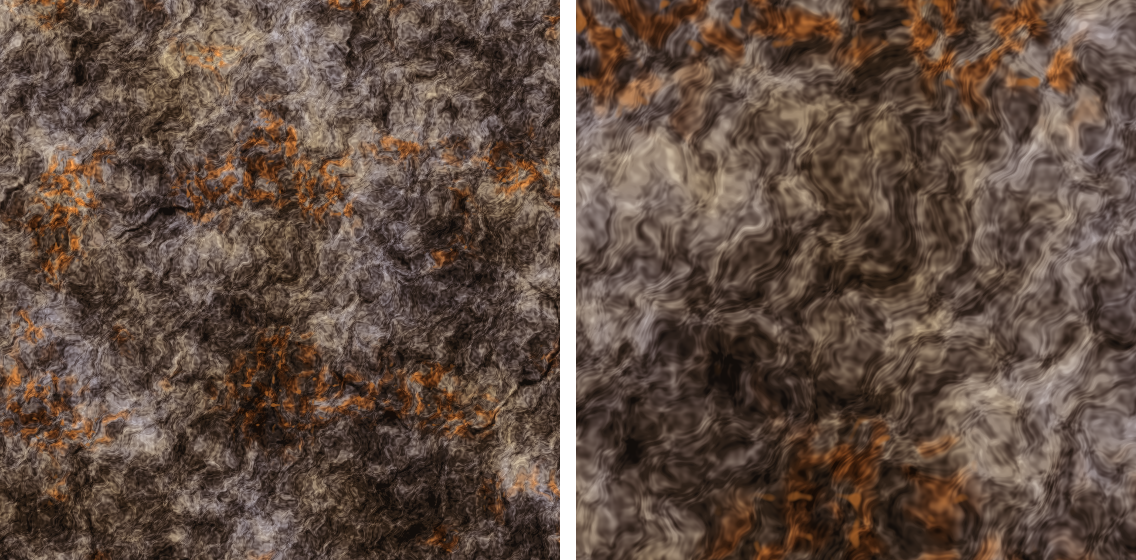
Left: the whole. Right: its middle third, enlarged.
This texture is drawn by a WebGL 1 fragment shader. Its source:

```glsl
precision highp float;
// Weathered rock: rough brown-grey mottling with fibrous grain, rust patches and faint cracks.

uniform vec2 u_resolution;

float hash(vec2 cell) {
  vec3 h = fract(cell.xyx * vec3(0.1031, 0.1030, 0.0973));
  h += dot(h, h.yzx + 33.33);
  return fract((h.x + h.y) * h.z);
}

float cornerSlope(vec2 cell, vec2 offset) {
  float angle = 6.2832 * hash(cell);
  return dot(vec2(cos(angle), sin(angle)), offset);
}

// Gradient noise, roughly -0.7 to 0.7
float noise(vec2 p) {
  vec2 i = floor(p), f = p - i;
  vec2 u = f * f * f * (f * (f * 6.0 - 15.0) + 10.0);
  vec2 e = vec2(1.0, 0.0);
  float low = mix(cornerSlope(i, f), cornerSlope(i + e.xy, f - e.xy), u.x);
  float high = mix(cornerSlope(i + e.yx, f - e.yx), cornerSlope(i + e.xx, f - e.xx), u.x);
  return mix(low, high, u.y);
}

float fbm(vec2 p, float gain) {
  float sum = 0.0, amplitude = 1.0;
  for (int octave = 0; octave < 4; octave++) {
    sum += amplitude * noise(p);
    p = p * 2.03 + vec2(17.3, 41.7);
    amplitude *= gain;
  }
  return sum;
}

// Tone is in standard deviations around the median
vec3 stoneColor(float tone) {
  vec3 c = mix(vec3(0.07, 0.05, 0.04), vec3(0.18, 0.13, 0.10), smoothstep(-2.3, -1.0, tone));
  c = mix(c, vec3(0.31, 0.24, 0.21), clamp((tone + 1.0) / 0.8, 0.0, 1.0));
  c = mix(c, vec3(0.44, 0.37, 0.33), clamp((tone + 0.2) / 0.7, 0.0, 1.0));
  c = mix(c, vec3(0.60, 0.53, 0.48), clamp((tone - 0.5) / 0.8, 0.0, 1.0));
  return mix(c, vec3(0.78, 0.72, 0.66), smoothstep(1.3, 2.8, tone));
}

// Thin broken curves along the zero line of a smooth noise
float crack(vec2 p, float width) {
  float line = 1.0 - smoothstep(0.0, width, abs(noise(p * 3.2 + 61.0)));
  return line * smoothstep(0.08, 0.3, noise(p * 5.5 + 23.0));
}

void main() {
  vec2 p = gl_FragCoord.xy / min(u_resolution.x, u_resolution.y);

  // Ragged outlines from a warped domain
  vec2 warp = vec2(fbm(p * 9.0 + 3.0, 0.6), fbm(p * 9.0 + 57.0, 0.6));
  vec2 q = p + 0.022 * warp;

  // Grain is stretched along a slant that bends with the warp
  vec2 along = mat2(0.82, 0.57, -0.57, 0.82) * (p + 0.03 * warp);
  vec2 fibre = along * vec2(1.35, 0.8);

  // Tone: broad patches, blotches, fibres and fine grit
  float patches = fbm(q * 3.1 + 8.0, 0.82);
  float fibres = fbm(fibre * 34.0 + 5.0, 0.85);
  float grit = noise(p * 165.0 + 90.0);
  float strands = 0.18 - abs(noise(fibre * 26.0 + 71.0));
  float tone = 1.75 * patches + 1.5 * fibres + 1.1 * grit + 1.2 * strands;
  tone += 0.9 * (p.y - 0.5);

  // Cracks: dark core shifted against a faint light lip
  tone -= 1.5 * crack(q, 0.022);
  tone += 0.7 * crack(q + vec2(0.006, -0.005), 0.014);
  vec3 color = stoneColor(tone);

  // Drift between cool mauve-grey and warm brown
  float warmth = clamp(1.6 * noise(q * 5.0 + 31.0) + 0.9 * noise(q * 38.0 + 12.0), -1.0, 1.0);
  color *= 1.0 + warmth * vec3(0.05, 0.01, -0.13);

  // Rust stains broken up by the grain, with rare bright orange specks
  float stain = noise(q * 5.2 + 44.0) + 0.5 * noise(q * 14.0 + 19.0);
  float rust = smoothstep(0.06, 0.38, stain);
  float flecks = smoothstep(-0.2, 0.3, noise(q * 48.0 + 77.0));
  color = mix(color, color * vec3(1.32, 0.93, 0.52), rust * flecks);
  float specks = smoothstep(0.3, 0.52, noise(p * 85.0 + 29.0));
  color = mix(color, vec3(0.70, 0.41, 0.17), 0.75 * specks * rust);

  gl_FragColor = vec4(clamp(color, 0.0, 1.0), 1.0);
}
```
